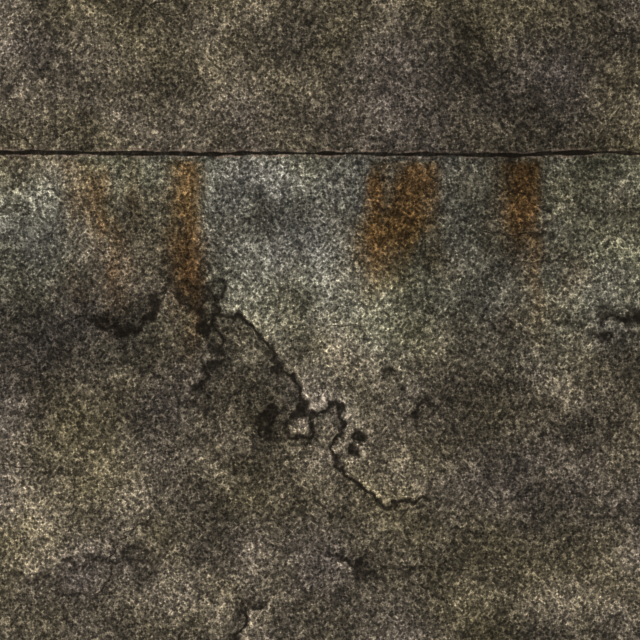
This texture is drawn by a WebGL 1 fragment shader. Its source:

```glsl
precision highp float;
// Weathered concrete wall: gritty grain over cloudy stains, one ragged
// horizontal seam with rust runs and a pale wash below it, and patches of
// flaking plaster. Tone is summed as log-brightness from value noise.
uniform vec2 u_resolution;

#define MEDIAN_TONE 0.288
#define STONE_TINT vec3(1.095, 1.0, 0.835)
#define WASH_TINT vec3(1.04, 1.01, 0.87)
#define RUST_TINT vec3(0.96, 0.76, 0.55)
#define LIP_COLOR vec3(0.43, 0.37, 0.32)
#define CRACK_COLOR vec3(0.085, 0.072, 0.058)
#define SEAM_Y 0.759
#define SEAM_HALF 0.0026
#define GRAIN_SCALE 300.0
#define GRAIN_GAIN 0.9
#define CLOUD_GAIN 1.0
#define FLAKE_SCALE 5.0

float hash(vec2 p) {
  vec3 q = fract(p.xyx * 0.1031);
  q += dot(q, q.yzx + 33.33);
  return fract((q.x + q.y) * q.z);
}

float noise(vec2 p) {
  vec2 cell = floor(p);
  vec2 f = fract(p);
  f = f * f * (3.0 - 2.0 * f);
  float low = mix(hash(cell), hash(cell + vec2(1.0, 0.0)), f.x);
  float high = mix(hash(cell + vec2(0.0, 1.0)), hash(cell + 1.0), f.x);
  return mix(low, high, f.y);
}

vec2 turn(vec2 p) {
  return mat2(0.8, 0.6, -0.6, 0.8) * p;
}

float fbm(vec2 p) {
  float sum = 0.0;
  float gain = 0.5;
  for (int i = 0; i < 6; i++) {
    sum += gain * noise(p);
    p = turn(p) * 2.03 + 11.7;
    gain *= 0.5;
  }
  return sum;
}

// Fine sand, centred on zero
float sandGrain(vec2 uv) {
  vec2 p = turn(uv) * GRAIN_SCALE + 400.0;
  float sand = noise(p) - 0.5;
  sand += 0.6 * (noise(turn(p) * 0.56 + 31.0) - 0.5);
  sand += 0.55 * (noise(p * 1.63 + 57.0) - 0.5);
  return sand * GRAIN_GAIN;
}

// Rust runs that start at the seam and fade at uneven lengths
float rustRuns(vec2 uv, float drop) {
  float x = uv.x + 0.014 * (fbm(uv * vec2(12.0, 18.0)) - 0.5);
  float column = smoothstep(0.52, 0.88, noise(vec2(x * 17.0 + 2.0, 3.0)));
  float reach = 0.16 + 0.26 * noise(vec2(x * 9.0, 8.0));
  float fade = smoothstep(0.0, 0.02, drop) * (1.0 - smoothstep(reach * 0.5, reach, drop));
  return column * fade * smoothstep(0.25, 0.65, fbm(uv * vec2(22.0, 10.0) + 5.0));
}

void main() {
  vec2 uv = gl_FragCoord.xy / u_resolution;
  float aa = 1.0 / u_resolution.y;

  // Seam line and the distance below it
  float seamY = SEAM_Y + 0.011 * (fbm(vec2(uv.x * 9.0, 2.0)) - 0.5);
  float drop = seamY - uv.y;
  float below = smoothstep(-0.004, 0.004, drop);

  // Cloudy stains, vertical wash and grain
  float cloud = fbm(uv * 4.0 + 3.0) - 0.49;
  float mottle = fbm(uv * 15.0 + 40.0) - 0.49;
  float wash = below * smoothstep(0.36, 0.58, uv.y + 0.25 * cloud);
  float drip = noise(vec2(uv.x * 34.0, uv.y * 3.0)) - 0.5;
  float tone = CLOUD_GAIN * (cloud + 0.95 * mottle) + sandGrain(uv);
  tone += wash * (0.17 + 0.16 * drip) - 0.04;
  tone -= 0.16 * exp(-abs(drop) * 45.0);

  // Flaking plaster: ragged contour with dark rim, pale lip, soft shadow
  float flake = fbm(uv * FLAKE_SCALE + 17.0) - 0.49;
  float patches = smoothstep(0.5, 0.76, noise(uv * vec2(5.0, 6.5) + 9.0));
  patches *= mix(0.35, 1.0, 1.0 - smoothstep(0.5, 0.62, uv.y));
  float rim = (1.0 - smoothstep(0.002, 0.021, abs(flake))) * patches;
  float lip = smoothstep(0.015, 0.03, flake) * (1.0 - smoothstep(0.03, 0.065, flake));
  tone += patches * (0.22 * lip - 0.3 * (1.0 - smoothstep(0.0, 0.09, abs(flake + 0.03))));

  // Hairline cracks, mostly level
  float hair = abs(fbm(uv * vec2(3.0, 5.5) + 61.0) - 0.49);
  float hairMask = smoothstep(0.48, 0.7, noise(uv * 6.0 + 23.0));
  rim = max(rim, 0.6 * hairMask * (1.0 - smoothstep(0.001, 0.009, hair)));

  // Colour: stone, greyer wash, warm patches, rust
  vec3 tint = mix(STONE_TINT, WASH_TINT, wash * smoothstep(0.35, 0.6, fbm(uv * 5.0 + 80.0)));
  tint.b -= 0.22 * (fbm(uv * 8.0 + 90.0) - 0.49);
  vec3 color = MEDIAN_TONE * exp(tone) * tint;
  color *= mix(vec3(1.0), RUST_TINT, rustRuns(uv, drop));
  color = mix(color, CRACK_COLOR, 0.75 * rim);

  // Seam: broken pale lips around a dark groove
  float chip = noise(vec2(uv.x * 70.0, uv.y * 120.0));
  float halfWidth = SEAM_HALF * (0.45 + 1.1 * noise(vec2(uv.x * 45.0, 6.0)));
  float rimGap = abs(drop) - halfWidth;
  float seamLip = smoothstep(-aa, aa, rimGap) * (1.0 - smoothstep(0.002, 0.0055, rimGap));
  color = mix(color, LIP_COLOR * exp(0.5 * tone), seamLip * smoothstep(0.2, 0.8, chip) * 0.75);
  float groove = 1.0 - smoothstep(-aa, aa, rimGap);
  color = mix(color, CRACK_COLOR, groove * (0.7 + 0.25 * chip));

  gl_FragColor = vec4(clamp(color, 0.0, 1.0), 1.0);
}
```
